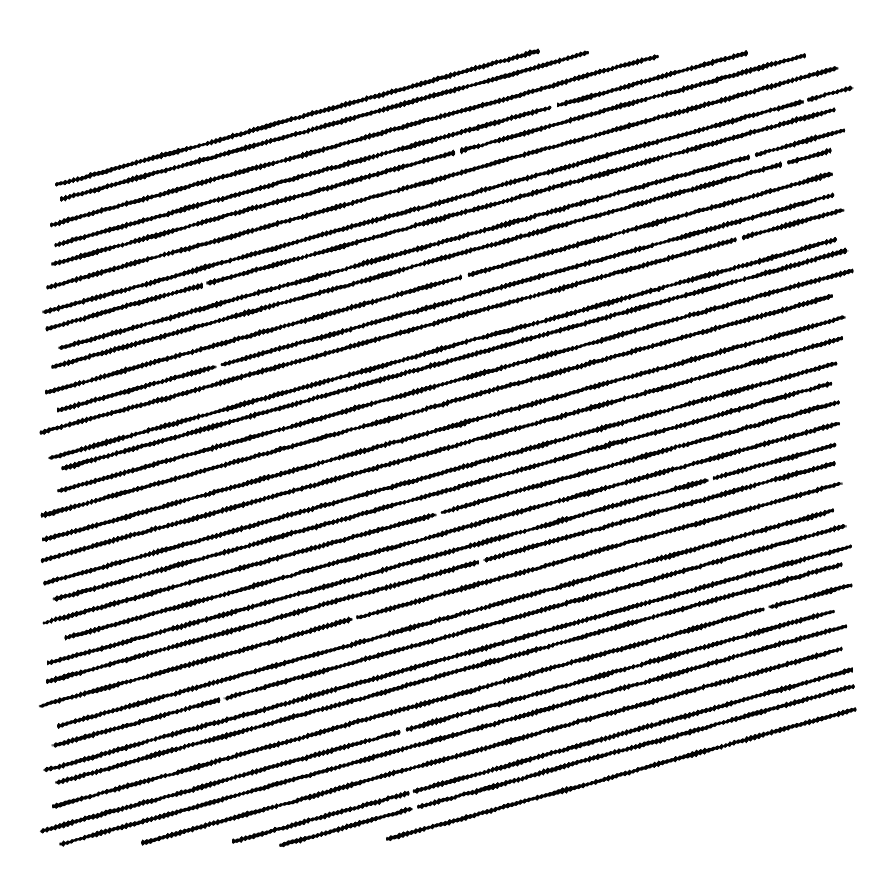
Reproduce this pattern procedurally as a Shadertoy shader.

```glsl
// Slanted hand-inked hatching: rough, serrated strokes with small breaks inside a white margin.
#define ROW_LIMIT 18.0    // strokes on each side of the central one
#define SPACING 0.02242   // distance between strokes
#define SLANT 0.271       // stroke angle in radians
#define HALF_BOX 0.44     // half size of the hatched square
#define ROW_JITTER 0.36   // stroke displacement, in spacings
#define END_JITTER 0.03   // uneven stroke ends
#define BODY 0.0016       // half width between teeth
#define TOOTH 0.0014      // mean tooth height
#define TEETH 214.0       // teeth across the canvas
#define GAP_CHANCE 0.48   // share of strokes with a break
#define GAP_HALF 0.005    // half length of a break
#define INK 0.01

float hash(vec2 p) {
    vec3 q = fract(p.xyx * 0.1031);
    q += dot(q, q.yzx + 33.33);
    return fract((q.x + q.y) * q.z);
}

// Gradient noise along a stroke, about -0.5 to 0.5
float strokeNoise(float t, float seed) {
    float i = floor(t), f = t - i;
    float g0 = hash(vec2(i, seed)) * 2.0 - 1.0;
    float g1 = hash(vec2(i + 1.0, seed)) * 2.0 - 1.0;
    return mix(g0 * f, g1 * (f - 1.0), f * f * f * (f * (f * 6.0 - 15.0) + 10.0));
}

// Positive beyond the stroke ends or within its break
float outsideStroke(float along, float across, float row) {
    float c = cos(SLANT), s = sin(SLANT);
    float last = min((HALF_BOX + across * s) / c, (HALF_BOX - across * c) / s);
    float first = -min((HALF_BOX - across * s) / c, (HALF_BOX + across * c) / s);
    last += (hash(vec2(row, 301.0)) - 0.5) * END_JITTER;
    first += (hash(vec2(row, 317.0)) - 0.5) * END_JITTER;
    float outside = max(first - along, along - last);
    if (hash(vec2(row, 331.0)) < GAP_CHANCE) {
        float gapAt = mix(first, last, mix(0.15, 0.95, hash(vec2(row, 347.0))));
        outside = max(outside, GAP_HALF - abs(along - gapAt));
    }
    return max(outside, 0.0);
}

// Half width: slow pressure changes plus irregular pointed teeth
float strokeHalfWidth(float x, float along, float row) {
    float t = x * TEETH + hash(vec2(row, 359.0));
    float point = 1.0 - 2.0 * abs(fract(t) - 0.5);
    float height = TOOTH * mix(0.5, 1.5, hash(vec2(floor(t), row + 400.0)));
    float pressure = 0.0014 * strokeNoise(along * 26.0, row + 500.0);
    return BODY + point * height + pressure;
}

void mainImage(out vec4 fragColor, in vec2 fragCoord) {
    vec2 p = fragCoord / iResolution.xy - 0.5;
    float c = cos(SLANT), s = sin(SLANT);
    float along = dot(p, vec2(c, s));
    float across = dot(p, vec2(-s, c));

    // Nearest stroke and its wavering centre line
    float row = floor(across / SPACING + 0.5);
    float centre = SPACING * (row + ROW_JITTER * (hash(vec2(row, 373.0)) - 0.5));
    float waver = 0.0014 * strokeNoise(along * 9.0, row + 600.0)
                + 0.0012 * strokeNoise(along * 75.0, row + 700.0);

    // Rounded stroke distance
    float outside = outsideStroke(along, centre, row);
    float d = length(vec2(outside, across - centre - waver))
            - strokeHalfWidth(p.x, along, row);

    float pixel = 1.0 / min(iResolution.x, iResolution.y);
    float cover = clamp(0.5 - d / pixel, 0.0, 1.0) * step(abs(row), ROW_LIMIT);
    fragColor = vec4(vec3(mix(1.0, INK, cover)), 1.0);
}
```
